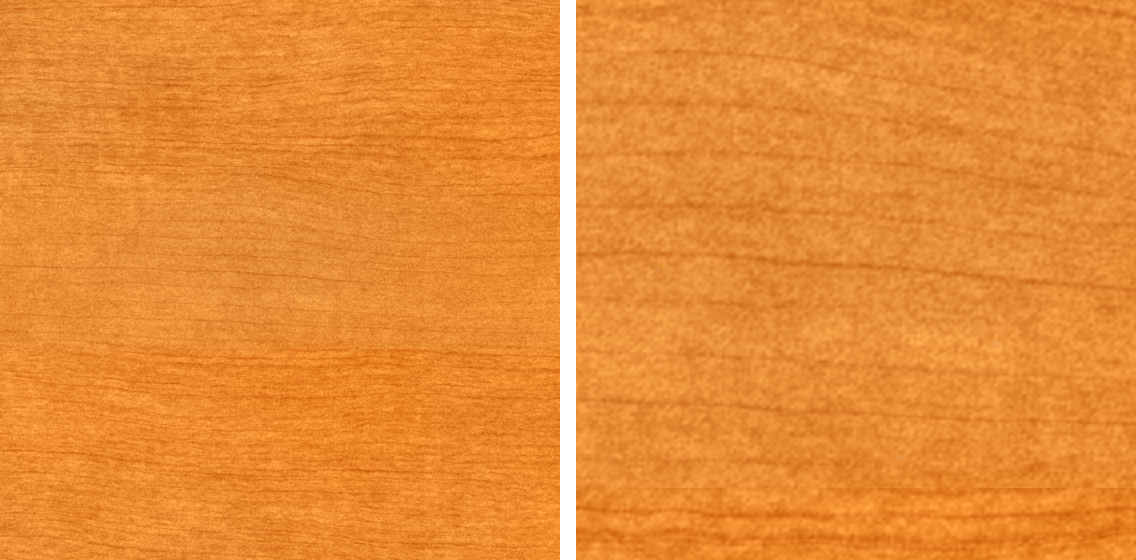
Left, the full canvas; right, a detail of the centre.
Reproduce this texture procedurally as a WebGL 1 fragment shader.

```glsl
precision highp float;
uniform vec2 u_resolution;

float hash(vec2 p) {
  vec3 q = fract(vec3(p.xyx) * 0.1031);
  q += dot(q, q.yzx + 33.33);
  return fract((q.x + q.y) * q.z);
}

float noise(vec2 p) {
  vec2 i = floor(p), f = fract(p);
  f = f * f * (3.0 - 2.0 * f);
  return mix(mix(hash(i), hash(i + vec2(1.0, 0.0)), f.x),
             mix(hash(i + vec2(0.0, 1.0)), hash(i + vec2(1.0, 1.0)), f.x), f.y);
}

float fbm(vec2 p) {
  float sum = 0.0, amp = 0.5;
  for (int i = 0; i < 4; i++) {
    sum += amp * noise(p);
    p = p * 2.03 + 17.3;
    amp *= 0.5;
  }
  return sum / 0.9375;
}

// One thin dark vein per row, fading in and out along its length.
float veins(vec2 p, float rows, float rate, float seed) {
  float v = p.y * rows;
  float row = floor(v);
  float center = 0.35 + 0.3 * hash(vec2(row, seed));
  float d = (fract(v) - center) / rows;
  float width = mix(0.0011, 0.0018, hash(vec2(row, seed + 5.0)));
  float core = exp(-d * d / (width * width));
  float halo = exp(-abs(d) * 300.0) * smoothstep(0.5, 0.3, abs(fract(v) - 0.5));
  float fade = smoothstep(0.1, 0.65, noise(vec2(p.x * rate + row * 7.3, row * 3.7 + seed)));
  return (core + 0.2 * halo) * fade * (0.45 + 0.55 * hash(vec2(row, seed + 9.0)));
}

void main() {
  vec2 uv = gl_FragCoord.xy / u_resolution;

  // Board seam, and grain that arches in the busy parts
  float lower = step(uv.y, 0.376);
  float lowerTone = 1.0 - smoothstep(0.366, 0.386, uv.y);
  float calm = smoothstep(0.36, 0.4, uv.y) * (1.0 - smoothstep(0.6, 0.7, uv.y));
  vec2 grain = uv + vec2(0.0, 0.022 * uv.x + 0.37 * lower);
  float bend = mix(0.075, 0.035, calm);
  grain.y += bend * (noise(vec2(uv.x * 2.6, uv.y * 3.5) + 6.0) - 0.5);
  grain.y += 0.009 * (noise(vec2(uv.x * 9.0, uv.y * 16.0)) - 0.5);
  grain.y += mix(0.005, 0.002, calm) * (noise(vec2(uv.x * 38.0, uv.y * 45.0)) - 0.5);

  // Broad tone
  float tone = 1.25 * (fbm(vec2(uv.x * 3.0, grain.y * 6.0) + 4.0) - 0.5);
  tone += 0.6 * (fbm(vec2(grain.x * 4.0, grain.y * 32.0) + 11.0) - 0.5);

  // Short streaks along the grain
  float streaks = 0.7 * (noise(vec2(grain.x * 16.0, grain.y * 120.0)) - 0.5);
  streaks += 0.9 * (noise(vec2(grain.x * 55.0, grain.y * 210.0) + 13.0) - 0.5);
  streaks += 1.2 * (noise(vec2(grain.x * 110.0, grain.y * 310.0) + 29.0) - 0.5);
  tone += streaks * mix(0.9, 0.5, calm);

  // Cross-grain flecks and fine pores
  float patches = smoothstep(0.42, 0.65, fbm(uv * vec2(5.0, 7.0) + 23.0));
  tone += 0.7 * patches * (noise(uv * vec2(60.0, 22.0) + 31.0) - 0.5);
  tone += 0.4 * (noise(uv * vec2(150.0, 190.0)) - 0.5);
  vec2 diagonal = vec2(uv.x + uv.y, uv.y - uv.x);
  tone += 1.2 * (noise(diagonal * vec2(240.0, 300.0) + 307.0) - 0.5);
  tone += 1.15 * (noise(uv * vec2(420.0, 450.0) + 7.0) - 0.5);

  // Dull honey at the left and middle, saturated orange elsewhere
  float warmth = 0.35 + 0.3 * uv.x + 0.25 * lowerTone - 0.15 * calm;
  warmth += 1.0 * (fbm(uv * vec2(2.0, 3.5) + 41.0) - 0.5);
  vec3 color = mix(vec3(0.89, 0.55, 0.225), vec3(0.935, 0.54, 0.168), clamp(warmth, 0.0, 1.0));
  color += vec3(0.056, 0.068, 0.06) * tone;

  // Veins: long and sparse, medium, then short and dense
  float lines = mix(0.6, 0.75, calm) * veins(grain, 36.0, 3.0, 2.0);
  lines += mix(0.65, 0.25, calm) * veins(grain + vec2(0.0, 0.013), 61.0, 7.0, 19.0);
  lines += mix(0.45, 0.12, calm) * veins(grain + vec2(0.0, 0.007), 97.0, 16.0, 37.0);
  color -= vec3(0.07, 0.1, 0.075) * lines;
  color += vec3(0.01, 0.014, 0.01);

  // Sparse pale specks
  vec2 cell = floor(uv * 90.0);
  vec2 spot = fract(uv * 90.0) - 0.3 - 0.4 * vec2(hash(cell), hash(cell + 50.0));
  float speck = step(0.994, hash(cell + 90.0)) * (1.0 - smoothstep(0.08, 0.22, length(spot)));
  color = mix(color, vec3(0.91, 0.66, 0.42), 0.4 * speck);

  gl_FragColor = vec4(clamp(color, 0.0, 1.0), 1.0);
}
```
